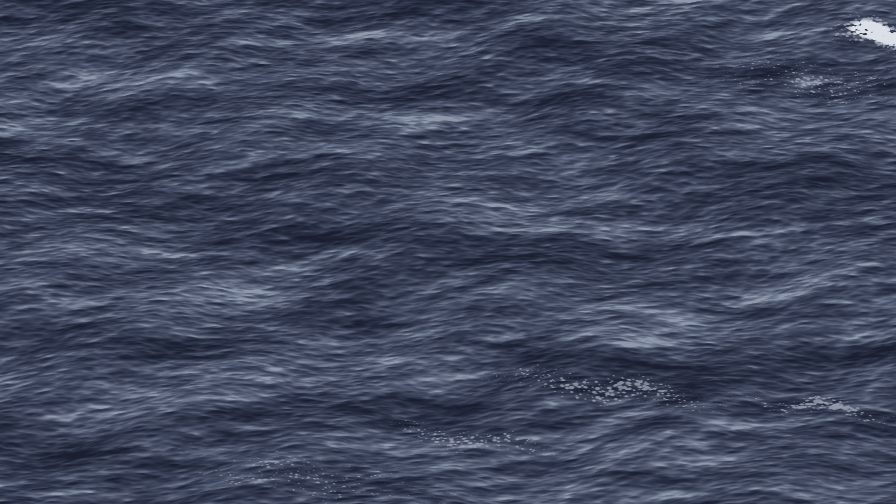
Write a Shadertoy shader that draws this texture.

```glsl
// Dark blue open sea seen from above: short crested waves, fine ripples and sparse foam.

const vec3 WATER_MID = vec3(0.215, 0.244, 0.330);   // median water colour
const vec3 WATER_CONTRAST = vec3(0.33, 0.31, 0.245); // log contrast per channel
const vec3 FOAM_COLOR = vec3(0.62, 0.65, 0.71);
const vec3 BREAKER_COLOR = vec3(0.86, 0.88, 0.91);

const int WAVE_LAYERS = 6;
const vec2 LARGEST_WAVE = vec2(0.25, 0.080); // cell size, in canvas heights
const float LAYER_SHRINK = 0.6;
const float LAYER_GROWTH = 1.05;
const float WAVE_GAIN = 0.83;
const float SWELL_GAIN = 0.33;
const float CREST_EDGE = 0.07;
const float CREST_BOW = 0.40;
const vec2 TILT_RANGE = vec2(-0.35, 0.75);
const vec2 FOAM_CELL = vec2(0.0115, 0.0062);
const float FOAM_SLOPE = -0.12;

// Foam patches: centre, half size; strength is the fleck radius in cells
const int PATCHES = 6;
const vec4 PATCH[PATCHES] = vec4[](
    vec4(1.20, 0.230, 0.24, 0.030), vec4(1.64, 0.190, 0.16, 0.016),
    vec4(0.92, 0.130, 0.20, 0.026), vec4(0.62, 0.050, 0.32, 0.050),
    vec4(1.60, 0.840, 0.24, 0.050), vec4(1.74, 0.930, 0.075, 0.026));
const float STRENGTH[PATCHES] = float[](0.68, 0.78, 0.58, 0.45, 0.50, 1.60);

vec3 hash3(vec2 p) {
    vec3 h = fract(p.xyx * vec3(0.1031, 0.1030, 0.0973));
    h += dot(h, h.yxz + 33.33);
    return fract((h.xxy + h.yzz) * h.zyx);
}

// Cellular wavelets: each cell holds one bowed crest, light behind and dark in front
float wavelets(vec2 q, float seed, float edge) {
    vec2 cell = floor(q);
    float sum = 0.0;
    for (int j = -1; j <= 1; j++)
    for (int i = -1; i <= 1; i++) {
        vec2 id = cell + vec2(i, j);
        vec3 rnd = hash3(id + seed);
        vec2 d = q - id - rnd.xy;
        float window = max(0.0, 1.0 - dot(d, d));
        float tilt = mix(TILT_RANGE.x, TILT_RANGE.y, fract(rnd.z * 7.31));
        float s = d.y - tilt * d.x + CREST_BOW * d.x * d.x;
        sum += mix(0.3, 1.1, rnd.z) * window * window * s / (abs(s) + edge);
    }
    return sum;
}

// Broad swell from layered sines
float swell(vec2 p) {
    float sum = 0.0;
    for (int i = 0; i < 4; i++) {
        float k = float(i);
        vec2 wave = vec2(2.3 * sin(k * 2.1 + 0.6), 11.0 + 7.5 * k);
        sum += sin(dot(p, wave) + 1.7 * sin(p.x * (2.1 + 1.3 * k) + k * 1.9)
                   + 0.8 * sin(p.y * 5.0 - p.x * 3.0 + k));
    }
    return sum;
}

// Distance to the nearest jittered fleck
float fleckDistance(vec2 q) {
    vec2 cell = floor(q);
    float nearest = 4.0;
    for (int j = -1; j <= 1; j++)
    for (int i = -1; i <= 1; i++) {
        vec2 id = cell + vec2(i, j);
        vec3 rnd = hash3(id + 71.0);
        nearest = min(nearest, length(q - id - rnd.xy) + 0.35 * rnd.z);
    }
    return nearest;
}

void mainImage(out vec4 fragColor, in vec2 fragCoord) {
    vec2 p = fragCoord / iResolution.y;

    // Mild perspective, then a gentle bend of the wave lines
    vec2 sea = vec2((p.x - 0.89) * mix(0.95, 1.15, p.y), p.y + 0.12 * p.y * p.y);
    sea.y += 0.010 * sin(sea.x * 7.0 + sea.y * 9.0) + 0.005 * sin(sea.x * 19.0 - sea.y * 23.0);

    // Waves from large crests down to ripples
    float broad = SWELL_GAIN * swell(sea);
    float waves = 0.0;
    float amplitude = WAVE_GAIN;
    vec2 size = LARGEST_WAVE;
    for (int i = 0; i < WAVE_LAYERS; i++) {
        float seed = 19.0 * float(i) + 5.0;
        float edge = max(CREST_EDGE, 0.4 / (size.y * iResolution.y));
        waves += amplitude * wavelets(sea / size + seed * 1.37, seed, edge);
        size *= LAYER_SHRINK;
        amplitude *= LAYER_GROWTH;
    }
    float tone = clamp(broad + waves, -2.3, 2.9);
    vec3 color = WATER_MID * exp(WATER_CONTRAST * tone);

    // Foam flecks, merging into solid white where the patch is strong
    float radius = 0.0;
    float breaker = 0.0;
    for (int i = 0; i < PATCHES; i++) {
        vec2 d = p - PATCH[i].xy;
        d.y -= FOAM_SLOPE * d.x + 0.010 * sin(p.x * 31.0 + float(i));
        d /= PATCH[i].zw;
        float cover = STRENGTH[i] * exp(-dot(d, d));
        radius = max(radius, cover * (0.95 + 0.22 * clamp(waves, -2.0, 2.0)));
        breaker = max(breaker, smoothstep(0.7, 1.1, cover));
    }
    float foam = 1.0 - smoothstep(radius - 0.35, radius + 0.001, fleckDistance(sea / FOAM_CELL));
    color = mix(color, mix(FOAM_COLOR, BREAKER_COLOR, breaker), foam * mix(0.75, 1.0, breaker));

    fragColor = vec4(color, 1.0);
}
```
